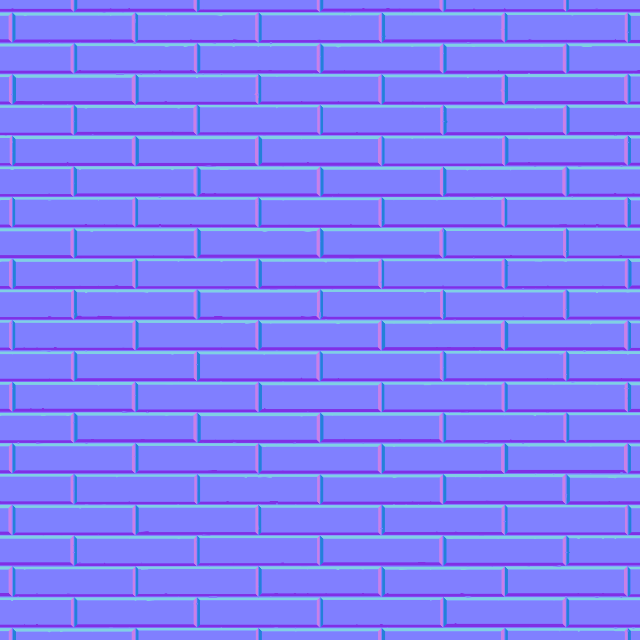
Write a Shadertoy shader that draws this texture map.

```glsl
// Tangent-space normal map of long bevelled bricks in running bond.
// Each brick is a box distance split by its mitred corners into four slopes;
// small per-brick shifts, bevel widths and tilts plus edge chips vary it.

const float ROWS = 20.8;            // courses over the canvas height
const float BRICK_LENGTH = 4.0;     // in course heights
const float HALF_GAP = 0.014;       // half the flat mortar line
const float BEVEL = 0.092;          // mean bevel width
const float BEVEL_VARIATION = 0.028;
const float BEVEL_SOFTNESS = 0.03;  // rounding where bevel meets face
const float SHIFT = 0.018;          // brick misalignment
const float TILT = 0.018;           // face tilt
const float CHIP_DEPTH = 0.03;
const float SLOPE_LEFT = -0.72;
const float SLOPE_RIGHT = 0.58;
const float SLOPE_BOTTOM = -0.62;
const float SLOPE_TOP = 0.63;

float hash(vec2 p) {
    vec3 q = fract(vec3(p.xyx) * 0.1031);
    q += dot(q, q.yzx + 33.33);
    return fract((q.x + q.y) * q.z);
}

float valueNoise(vec2 p) {
    vec2 i = floor(p), f = fract(p);
    f = f * f * (3.0 - 2.0 * f);
    return mix(mix(hash(i), hash(i + vec2(1, 0)), f.x),
               mix(hash(i + vec2(0, 1)), hash(i + vec2(1, 1)), f.x), f.y);
}

// Antialiased step from 0 to 1 at the edge
float coverage(float distanceIn, float edge, float width) {
    return clamp((distanceIn - edge) / width + 0.5, 0.0, 1.0);
}

void mainImage(out vec4 fragColor, in vec2 fragCoord) {
    float pixel = ROWS / iResolution.y;
    vec2 p = (fragCoord - 0.5 * iResolution.xy) * pixel;

    // Running bond: odd courses move by half a brick
    float course = floor(p.y);
    float along = p.x / BRICK_LENGTH + 0.5 * mod(course, 2.0);
    vec2 id = vec2(floor(along), course) + 64.0;
    vec2 local = vec2((fract(along) - 0.5) * BRICK_LENGTH, fract(p.y) - 0.5);

    // Variation between bricks
    vec2 jitter = vec2(hash(id + 3.1), hash(id + 17.7)) - 0.5;
    vec2 tilt = vec2(hash(id + 41.3), hash(id + 73.9)) - 0.5;
    float bevel = BEVEL + BEVEL_VARIATION * (hash(id + 7.3) - 0.5);
    vec2 centred = local - SHIFT * jitter;

    // Distances inward from the nearest vertical and horizontal sides
    vec2 inward = 0.5 * vec2(BRICK_LENGTH, 1.0) - abs(centred);
    float chip = smoothstep(0.9, 1.0, valueNoise((p + 64.0) * vec2(5.0, 9.0)));
    float edge = min(inward.x, inward.y) - CHIP_DEPTH * chip;

    // Bevel band between the mortar and the flat face
    float soft = max(pixel, BEVEL_SOFTNESS);
    float onBrick = coverage(edge, HALF_GAP, pixel);
    float onFace = coverage(edge, HALF_GAP + bevel, soft);

    // Four slopes meeting at mitred corners
    vec2 side = vec2(centred.x < 0.0 ? SLOPE_LEFT : SLOPE_RIGHT,
                     centred.y < 0.0 ? SLOPE_BOTTOM : SLOPE_TOP);
    float mitre = coverage(inward.x - inward.y, 0.0, pixel);
    vec2 slope = mix(vec2(side.x, 0.0), vec2(0.0, side.y), mitre);

    vec2 normalXY = onBrick * mix(slope, TILT * tilt, onFace);
    vec3 normal = vec3(normalXY, sqrt(1.0 - dot(normalXY, normalXY)));
    fragColor = vec4(0.5 + 0.5 * normal, 1.0);
}
```
